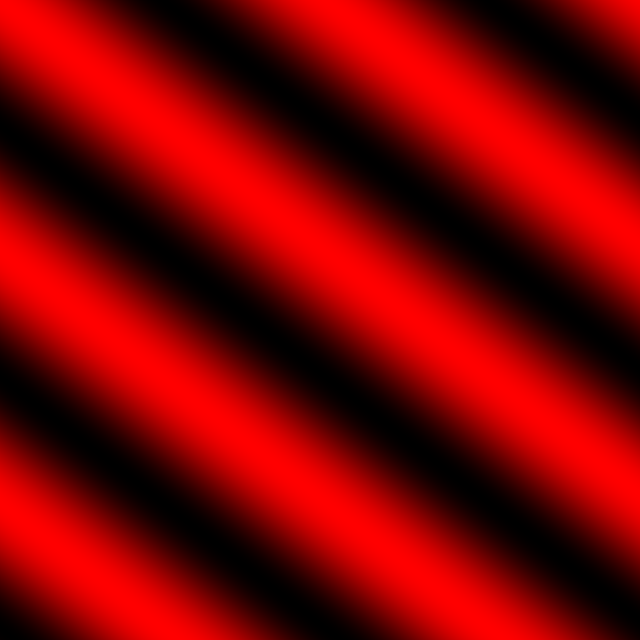
Write a WebGL 2 fragment shader that draws this background.

```glsl
#version 300 es
precision highp float;
// Soft diagonal red and black bands, descending to the right, from one sine wave.

#define TAU 6.2831853
#define CYCLES vec2(1.965, 2.546)    // repeats across and up the canvas
#define CREST vec2(0.0, 1.0)         // a point on the centre of a red band
#define DARK vec3(0.0, 0.0, 0.0)
#define RED vec3(1.0, 0.0, 0.0)

uniform vec2 u_resolution;
out vec4 fragColor;

// Brightness of the bands: 1 on a crest, 0 midway between crests
float bandWave(vec2 p) {
    return 0.5 + 0.5 * cos(TAU * dot(p - CREST, CYCLES));
}

void main() {
    vec2 uv = gl_FragCoord.xy / u_resolution;
    fragColor = vec4(mix(DARK, RED, bandWave(uv)), 1.0);
}
```
